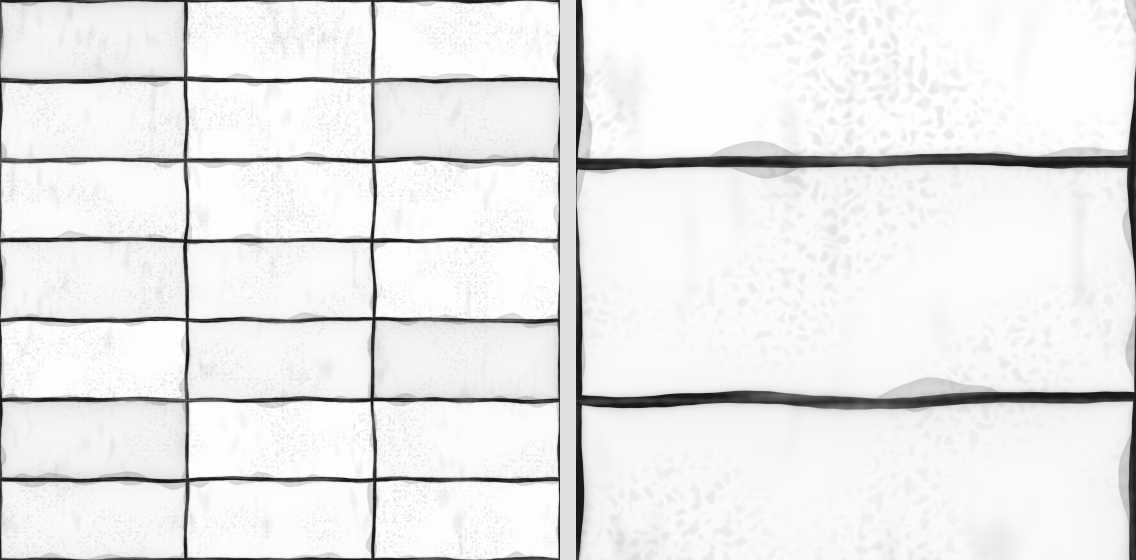
Left, the full canvas; right, a detail of the centre.
Write a Shadertoy shader that draws this texture map.

```glsl
const vec2 GRID = vec2(3.0, 7.0);              // tiles across and down
const vec2 JOINT_HALF = vec2(0.0027, 0.0034);  // upright and level joints

// Integer hash giving two values in 0..1
vec2 hash2(vec2 cell, float seed) {
    uvec3 v = uvec3(ivec3(cell, seed)) * 1664525u + 1013904223u;
    v.x += v.y * v.z; v.y += v.z * v.x; v.z += v.x * v.y;
    v ^= v >> 16u;
    v.x += v.y * v.z; v.y += v.z * v.x;
    return vec2(v.xy >> 8u) / 16777216.0;
}

float cornerSlope(vec2 cell, vec2 offset, vec2 period, float seed) {
    float angle = 6.28319 * hash2(mod(cell, period), seed).x;
    return dot(vec2(cos(angle), sin(angle)), offset);
}

// Gradient noise that wraps after a whole period
float gradientNoise(vec2 p, vec2 period, float seed) {
    vec2 i = floor(p), f = fract(p), e = vec2(1.0, 0.0);
    vec2 u = f * f * f * (f * (f * 6.0 - 15.0) + 10.0);
    float low = mix(cornerSlope(i, f, period, seed),
                    cornerSlope(i + e, f - e, period, seed), u.x);
    float high = mix(cornerSlope(i + e.yx, f - e.yx, period, seed),
                     cornerSlope(i + 1.0, f - 1.0, period, seed), u.x);
    return mix(low, high, u.y);
}

float wrapNoise(vec2 uv, vec2 frequency, float seed) {
    return gradientNoise(uv * frequency, frequency, seed);
}

// Noise along one side of one tile
float sideNoise(float along, float frequency, float seed) {
    return gradientNoise(vec2(along * frequency, 0.5), vec2(64.0), seed);
}

// Returns the distance inside the tile face and the amount of edge chipping
vec2 tileEdges(vec2 local, float tileSeed, float pixel) {
    vec4 gaps = vec4(local.x, 1.0 - local.x, local.y, 1.0 - local.y) / GRID.xxyy;
    vec2 size = local / GRID;
    float face = 1.0, chipped = 0.0;
    for (int side = 0; side < 4; side++) {
        bool upright = side < 2;
        float along = upright ? size.y : size.x;
        float seed = tileSeed + 21.0 * float(side);
        float rough = sideNoise(along, 26.0, seed) + 0.4 * sideNoise(along, 90.0, seed + 100.0);
        float inside = gaps[side] - (upright ? JOINT_HALF.x : JOINT_HALF.y) - 0.0013 * rough;
        float depth = 0.024 * max(sideNoise(along, 21.0, seed + 200.0) - 0.1, 0.0);
        float chip = smoothstep(-pixel, pixel, depth - inside);
        chip *= 0.45 + 0.55 * clamp(inside / max(depth, 0.0005), 0.0, 1.0);
        face = min(face, inside);
        chipped = max(chipped, chip);
    }
    return vec2(face, chipped);
}

// Pale glaze with faint pitting and vertical stains
float glazeShade(vec2 uv, float dullness, float face) {
    float patches = smoothstep(-0.25, 0.3, wrapNoise(uv, vec2(9.0, 11.0), 11.0));
    float pits = abs(wrapNoise(uv, vec2(110.0), 12.0) + 0.6 * wrapNoise(uv, vec2(190.0), 13.0));
    float stains = max(wrapNoise(uv, vec2(64.0, 22.0), 14.0), 0.0)
                 * smoothstep(0.0, 0.3, wrapNoise(uv, vec2(13.0, 8.0), 15.0));
    float shade = 0.998 - 0.035 * dullness;
    shade -= 0.075 * patches * smoothstep(0.08, 0.55, pits) * (1.0 - 0.5 * dullness);
    shade -= 0.11 * stains;
    shade -= dullness * 0.075 * exp(-max(face, 0.0) / 0.016);
    return shade;
}

// Dark grout with streaks running along the joint
float groutShade(vec2 uv, bool upright) {
    float streaks = upright ? wrapNoise(uv, vec2(240.0, 15.0), 21.0)
                            : wrapNoise(uv, vec2(15.0, 240.0), 22.0);
    float grain = wrapNoise(uv, vec2(150.0), 23.0);
    float wear = smoothstep(-0.1, 0.4, wrapNoise(uv, vec2(7.0, 9.0), 24.0));
    return clamp(0.16 + 0.14 * wear + 0.28 * streaks + 0.06 * grain, 0.1, 0.46);
}

void mainImage(out vec4 fragColor, in vec2 fragCoord) {
    vec2 uv = fragCoord / iResolution.xy;
    float pixel = 1.0 / iResolution.y;

    // Hand-set joints wander slightly
    vec2 wander = vec2(wrapNoise(uv, vec2(8.0, 13.0), 1.0),
                       wrapNoise(uv, vec2(10.0, 11.0), 2.0));
    vec2 grid = (uv + 0.006 * wander) * GRID;
    vec2 tile = mod(floor(grid), GRID);
    vec2 local = fract(grid);
    float tileSeed = 40.0 + tile.x + GRID.x * tile.y;

    // Squares modulo the row count scatter the dull tiles
    float dull = 1.0 - step(0.5, abs(mod(tile.y * tile.y, GRID.y) - 1.0 - 1.5 * tile.x));
    float tint = hash2(tile, 3.0).x;
    float dullness = max(dull, 0.55 * tint * tint);

    vec2 edges = tileEdges(local, tileSeed, pixel);
    float shade = glazeShade(uv, dullness, edges.x);
    shade -= 0.16 * edges.y;
    shade -= 0.13 * exp(-max(edges.x, 0.0) / 0.0016);

    // Grout in the joints
    vec2 gap = min(local, 1.0 - local) / GRID;
    float grout = groutShade(uv, gap.x < gap.y);
    float cover = smoothstep(-0.7 * pixel, 0.7 * pixel, edges.x);
    fragColor = vec4(vec3(mix(grout, clamp(shade, 0.0, 1.0), cover)), 1.0);
}
```
